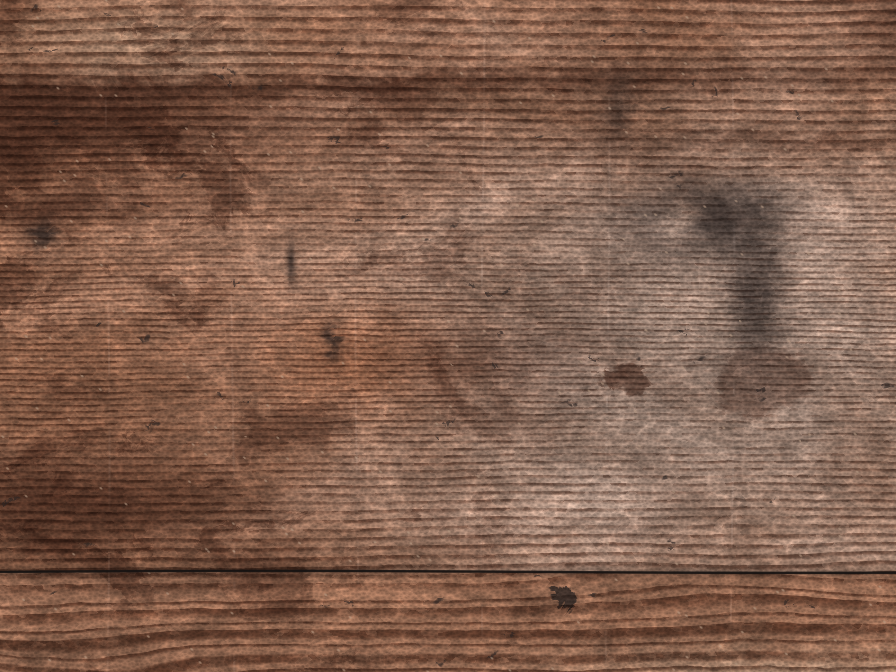
A Shadertoy shader for this texture:

```glsl
const vec3 WARM_WOOD = vec3(0.580, 0.405, 0.310);
const vec3 GREY_WOOD = vec3(0.650, 0.550, 0.492);
const vec3 ORANGE_WOOD = vec3(0.650, 0.425, 0.305);
const vec3 PALE_WOOD = vec3(0.710, 0.600, 0.510);
const vec3 BROWN_STAIN = vec3(0.260, 0.150, 0.108);
const vec3 BLACK_STAIN = vec3(0.160, 0.135, 0.130);
const vec3 GRAIN_TINT = vec3(0.560, 0.475, 0.435);
const float SEAM_HEIGHT = 0.149;
const float SEAM_WIDTH = 0.0018;
const float GRAIN_CONTRAST = 0.78;
const float FIBRE_CONTRAST = 0.30;
const float SCRATCH_GAP = 0.186;
const mat2 TURN = mat2(0.8, 0.6, -0.6, 0.8);

vec2 hash2(vec2 cell) {
    vec3 h = fract(cell.xyx * vec3(0.1031, 0.1030, 0.0973));
    h += dot(h, h.yzx + 33.33);
    return fract((h.xx + h.yz) * h.zy);
}

// Layered sines, each octave bent by the one before
float cloud(vec2 p) {
    float sum = 0.0, amp = 0.5;
    for (int i = 0; i < 5; i++) {
        p = TURN * p + 0.8 * sin(p.yx * 0.9 + float(i));
        sum += amp * sin(p.x) * cos(p.y);
        p *= 1.9;
        amp *= 0.65;
    }
    return sum;
}

// Cellular noise: distance to the nearest point and its random id
vec2 cells(vec2 p) {
    vec2 home = floor(p), best = vec2(9.0, 0.0);
    for (int j = -1; j <= 1; j++)
        for (int i = -1; i <= 1; i++) {
            vec2 cell = home + vec2(i, j);
            float d = length(cell + hash2(cell) - p);
            if (d < best.x) best = vec2(d, hash2(cell + 71.0).x);
        }
    return best;
}

float spot(vec2 p, vec2 centre, vec2 size) {
    vec2 q = (p - centre) / size;
    return exp(-dot(q, q));
}

float patchMask(vec2 p, vec2 centre, vec2 size) {
    return 1.0 - smoothstep(0.8, 1.05, length((p - centre) / size));
}

// Dark growth lines, broken into short dashes
float grain(vec2 p, bool lower) {
    float y = p.y + 0.003 * sin(p.x * 3.1 + p.y * 5.0) + 0.0008 * sin(p.x * 17.0 - p.y * 31.0);
    y += 0.0014 * cloud(p * vec2(26.0, 45.0));
    float edge = smoothstep(0.25, 0.48, abs(p.y - 0.55));
    y += 0.004 * edge * sin(p.x * 8.0 + 2.0 * sin(p.x * 3.0 + p.y * 14.0));
    float phase = 86.0 * y + 4.0 * sin(6.98 * (y - 0.5));
    if (lower) {
        y += 0.012 * sin(p.x * 5.0 + 1.5 * sin(p.x * 3.0 + p.y * 20.0)) + 0.004 * cloud(p * vec2(7.0, 16.0));
        phase = 50.0 * y + 0.2 * sin(y * 170.0);
    }
    float f = fract(phase), line = floor(phase);
    float soft = clamp(fwidth(phase), 0.08, 0.3);
    float dark = smoothstep(0.36, 0.78, f) * (1.0 - smoothstep(1.0 - soft, 1.0, f));
    float strength = 0.62 + 0.25 * hash2(vec2(line, 5.0)).x + 0.15 * edge;
    strength += 0.40 * cloud(vec2(p.x * 38.0, line * 3.7));
    strength += 0.35 * cloud(p * vec2(7.0, 11.0) + 4.0);
    strength += 0.6 * (cells(p * vec2(75.0, 150.0) + 9.0).y - 0.5);
    return dark * clamp(strength, 0.05, 1.1);
}

void mainImage(out vec4 fragColor, in vec2 fragCoord) {
    vec2 p = fragCoord / iResolution.y;
    float seam = p.y - SEAM_HEIGHT - 0.0015 * sin(p.x * 4.0);
    bool lower = seam < 0.0;
    vec2 streak = cells(p * vec2(40.0, 130.0));
    float broad = cloud(p * vec2(5.0, 11.0) + 2.0);
    float fine = cloud(p * vec2(38.0, 48.0));
    vec2 w = p + 0.016 * vec2(fine, cloud(p * 40.0 + 7.0));
    w.x += 0.012 * (streak.y - 0.5);

    // Wood tone
    float grey = spot(p, vec2(1.02, 0.46), vec2(0.55, 0.38)) * 1.15 + 0.3 * broad;
    vec3 color = mix(WARM_WOOD, GREY_WOOD, lower ? 0.1 : clamp(grey, 0.0, 1.0));
    color = mix(color, ORANGE_WOOD, 0.7 * spot(w, vec2(0.52, 0.46), vec2(0.15, 0.09)));
    color = mix(color, PALE_WOOD, 0.55 * spot(w, vec2(0.2, 0.93), vec2(0.2, 0.06)));
    color = mix(color, PALE_WOOD, 0.6 * spot(w, vec2(1.2, 0.0), vec2(0.35, 0.03)));
    color *= 1.0 + 0.16 * broad + 0.16 * fine;

    // Brown stains and bands
    float brown = 0.9 * spot(w, vec2(0.02, 0.82), vec2(0.36, 0.06));
    brown += 0.7 * spot(w, vec2(0.0, 0.69), vec2(0.22, 0.025));
    brown += 0.75 * spot(w, vec2(0.1, 0.25), vec2(0.26, 0.065));
    brown += 0.4 * spot(w, vec2(0.72, 0.46), vec2(0.14, 0.06));
    brown += 0.5 * spot(w, vec2(1.34, 0.96), vec2(0.08, 0.05));
    brown += 0.55 * spot(w, vec2(0.6, 0.875 + 0.02 * (p.x - 0.6)), vec2(0.9, 0.017));
    brown += 0.4 * spot(w, vec2(1.25, 0.79), vec2(0.3, 0.012));
    float blotch = cloud(w * vec2(14.0, 22.0) + 11.0);
    brown += 0.45 * smoothstep(0.15, 0.65, blotch) * smoothstep(1.2, 0.3, p.x);
    brown += 0.35 * patchMask(w, vec2(1.13, 0.43), vec2(0.075, 0.06));
    brown += 0.5 * patchMask(w, vec2(0.935, 0.435), vec2(0.036, 0.025));
    color = mix(color, BROWN_STAIN, clamp(brown, 0.0, 0.8));

    // Black stains
    float black = 0.8 * spot(w, vec2(1.05, 0.675), vec2(0.12, 0.055));
    black *= 1.0 - 0.85 * spot(w, vec2(1.01, 0.67), vec2(0.03));
    black += 0.7 * spot(w, vec2(1.125, 0.55), vec2(0.04, 0.085));
    black += 0.45 * spot(w, vec2(0.92, 0.84), vec2(0.025, 0.05));
    black += 0.8 * spot(w, vec2(0.06, 0.65), vec2(0.02, 0.022));
    black += 0.7 * spot(p, vec2(0.433, 0.61), vec2(0.006, 0.03));
    black += 0.75 * spot(w, vec2(0.495, 0.49), vec2(0.011, 0.022));
    black += 0.9 * patchMask(w, vec2(0.84, 0.11), vec2(0.021, 0.017));
    color = mix(color, BLACK_STAIN, clamp(black, 0.0, 0.75));

    // Grain and fibres
    color *= mix(vec3(1.0), GRAIN_TINT, GRAIN_CONTRAST * grain(p, lower));
    color *= 1.0 + FIBRE_CONTRAST * (cells(p * vec2(150.0, 210.0)).x - 0.45);
    color *= 1.0 + FIBRE_CONTRAST * (cells(p * vec2(75.0, 130.0)).y - 0.5) * 0.4;
    color *= 1.0 + FIBRE_CONTRAST * (streak.x - 0.45) * 0.8;

    // Pits, pale flecks and upright scratches
    vec2 pit = cells(w * vec2(38.0, 48.0));
    color = mix(color, BLACK_STAIN, 0.65 * step(0.975, pit.y) * (1.0 - smoothstep(0.05, 0.25, pit.x)));
    vec2 fleck = cells(TURN * p * vec2(60.0, 100.0));
    color = mix(color, PALE_WOOD, 0.6 * step(0.97, fleck.y) * (1.0 - smoothstep(0.04, 0.25, fleck.x)));
    for (int i = 0; i < 6; i++) {
        float x = 0.16 + SCRATCH_GAP * float(i) + 0.003 * sin(p.y * 5.0 + float(i));
        float worn = smoothstep(-0.2, 0.5, cloud(vec2(float(i) * 4.0, p.y * 25.0)));
        color += 0.05 * worn * (1.0 - smoothstep(0.0005, 0.0025, abs(p.x - x)));
    }

    // Seam between the boards
    float gap = 1.0 - smoothstep(SEAM_WIDTH * 0.4, SEAM_WIDTH * 1.6, abs(seam));
    color *= 1.0 - 0.3 * exp(-abs(seam) * 160.0);
    color = mix(color, BLACK_STAIN * 0.5, 0.9 * gap);
    fragColor = vec4(clamp(color, 0.0, 1.0), 1.0);
}
```
